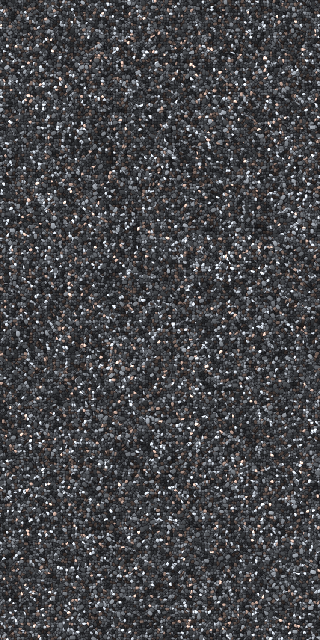
Reproduce this texture procedurally as a Shadertoy shader.

```glsl
// Dark asphalt of packed mineral chips: a fine cellular layer of angular grains
// with dark gaps, and a sparse coarser layer of slate pebbles lying on top.
// Each pixel averages four samples to keep the edges smooth.
#define FINE_CELLS 108.0    // small grains across the canvas width
#define PEBBLE_CELLS 56.0   // pebble sites across the canvas width
#define PEBBLE_SHARE 0.24   // fraction of sites that hold a pebble
#define PEBBLE_RADIUS 0.43  // in pebble cells
#define WARM_SHARE 0.17     // fraction of tan and pink grains
#define GAP_COLOR vec3(0.055, 0.050, 0.065)
#define COOL_TINT vec3(0.96, 1.00, 1.05)
#define WARM_TINT vec3(1.15, 0.98, 0.90)
#define RELIEF 0.35         // strength of the light from upper left
#define MOTTLE 0.05         // strength of the broad light and dark patches

vec3 hash3(vec2 p) {
    vec3 q = fract(p.xyx * vec3(0.1031, 0.1030, 0.0973));
    q += dot(q, q.yxz + 33.33);
    return fract((q.xxy + q.yzz) * q.zyx);
}

// Distance to a chip centre, between round and square, stretched and turned
float chipDistance(vec2 d, float turn) {
    float a = 6.2832 * turn;
    vec2 q = mat2(cos(a), sin(a), -sin(a), cos(a)) * d * vec2(1.22, 0.84);
    return mix(length(q), max(abs(q.x), abs(q.y)), 0.5);
}

// Cellular noise: x = nearest distance, y = gap to the second nearest.
// Also gives the random values of the nearest chip and the offset from it.
vec2 chips(vec2 p, float seed, out vec3 chipRandom, out vec2 chipOffset) {
    vec2 cell = floor(p);
    vec2 nearest = vec2(9.0);
    for (int y = -1; y <= 1; y++)
    for (int x = -1; x <= 1; x++) {
        vec2 id = cell + vec2(x, y);
        vec3 site = hash3(id + seed);
        vec2 d = p - id - 0.1 - 0.8 * site.xy;
        float dist = chipDistance(d, site.z);
        if (dist < nearest.x) {
            nearest = vec2(dist, nearest.x);
            chipRandom = hash3(id + seed + 71.7);
            chipOffset = d;
        } else {
            nearest.y = min(nearest.y, dist);
        }
    }
    return vec2(nearest.x, nearest.y - nearest.x);
}

vec3 tint(float pick) {
    return pick < WARM_SHARE ? WARM_TINT : COOL_TINT;
}

float relief(vec2 offset) {
    return 1.0 + RELIEF * dot(offset, vec2(-0.5, 0.85));
}

vec3 asphalt(vec2 uv) {
    vec3 rnd;
    vec2 offset;

    // Fine grains: mostly dark, with a thin tail of bright ones
    vec2 grain = chips(uv * FINE_CELLS, 13.0, rnd, offset);
    float tone = 0.13 + 0.33 * rnd.x + 0.62 * pow(rnd.x, 10.0);
    vec3 color = tone * tint(rnd.y) * relief(offset);
    color = mix(GAP_COLOR, color, smoothstep(0.0, 0.22, grain.y));

    // Pebbles: bluish gray, each with a dark rim
    vec2 pebble = chips(uv * PEBBLE_CELLS, 47.0, rnd, offset);
    if (rnd.z < PEBBLE_SHARE) {
        float radius = PEBBLE_RADIUS * (0.75 + 0.35 * rnd.y);
        float body = 1.0 - smoothstep(radius - 0.06, radius, pebble.x);
        body *= smoothstep(0.02, 0.12, pebble.y);
        float rim = 1.0 - smoothstep(radius, radius + 0.14, pebble.x);
        float shade = 0.19 + 0.28 * rnd.x + 0.20 * pow(rnd.x, 6.0);
        vec3 stone = shade * tint(rnd.y) * relief(offset);
        color = mix(color, GAP_COLOR, 0.55 * rim);
        color = mix(color, stone, body);
    }

    // Broad patches from layered sines
    float patches = sin(uv.x * 7.0 + 2.0 * sin(uv.y * 5.0))
                  + sin(uv.y * 11.0 + 1.5 * sin(uv.x * 9.0 + 1.0));
    return color * (1.0 + 0.5 * MOTTLE * patches);
}

void mainImage(out vec4 fragColor, in vec2 fragCoord) {
    vec3 sum = vec3(0.0);
    for (int i = 0; i < 4; i++) {
        vec2 jitter = vec2(i % 2, i / 2) * 0.5 - 0.25;
        sum += asphalt((fragCoord + jitter) / iResolution.x);
    }
    fragColor = vec4(clamp(sum * 0.25, 0.0, 1.0), 1.0);
}
```
